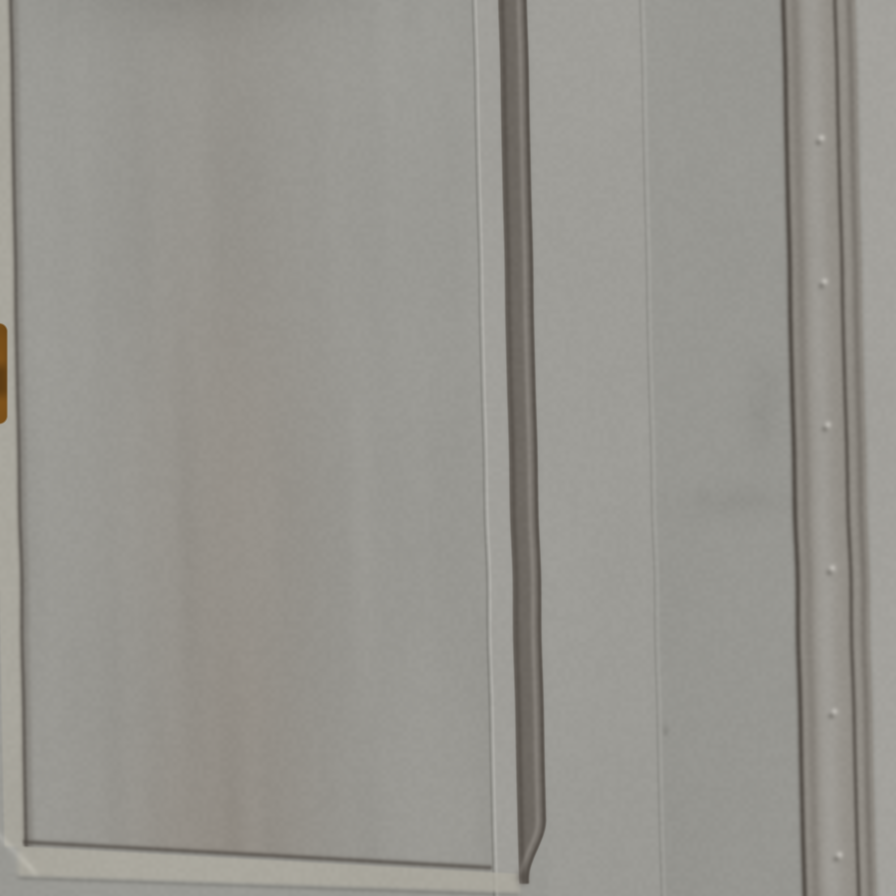
Reproduce this texture procedurally as a three.js fragment shader.

```glsl
// Weathered grey painted door: recessed panel, leaning grooves, rounded moulding and a brass edge.
varying vec2 vUv;

const vec3 PAINT = vec3(0.602, 0.600, 0.580);
const vec3 WORN = vec3(0.565, 0.545, 0.515);
const vec3 PALE = vec3(0.645, 0.638, 0.618);
const vec3 TRIM = vec3(0.680, 0.668, 0.625);
const vec3 GROOVE = vec3(0.425, 0.405, 0.380);
const vec3 SHADOW = vec3(0.300, 0.278, 0.255);
const vec3 BRASS = vec3(0.430, 0.280, 0.090);
const float LEAN = 0.0235;      // sideways drift of the uprights, top to bottom
const float LEFT_LEAN = 0.018;
const float SILL_SLOPE = -0.055;
const float SOFT = 0.0016;

float hash(vec2 p) {
  vec3 q = fract(vec3(p.xyx) * 0.1031);
  q += dot(q, q.yzx + 33.33);
  return fract((q.x + q.y) * q.z);
}

float noise(vec2 p) {
  vec2 i = floor(p), f = fract(p);
  f = f * f * (3.0 - 2.0 * f);
  return mix(mix(hash(i), hash(i + vec2(1.0, 0.0)), f.x),
             mix(hash(i + vec2(0.0, 1.0)), hash(i + 1.0), f.x), f.y);
}

float fbm(vec2 p) {
  float sum = 0.0, amp = 0.5;
  for (int i = 0; i < 4; i++) {
    sum += amp * noise(p);
    p = p * 2.03 + 7.1;
    amp *= 0.5;
  }
  return sum;
}

float rise(float x, float edge, float soft) {
  return smoothstep(edge - soft, edge + soft, x);
}

float band(float x, float a, float b, float soft) {
  return rise(x, a, soft) * (1.0 - rise(x, b, soft));
}

float ridge(float x, float center, float width) {
  float d = (x - center) / width;
  return exp(-d * d);
}

float blot(vec2 p, vec2 center, vec2 size) {
  vec2 d = (p - center) / size;
  return exp(-dot(d, d));
}

void main() {
  vec2 p = vUv;
  float drop = 1.0 - p.y;
  float wobble = 0.0014 * (noise(vec2(3.0, p.y * 14.0)) - 0.5);
  float u = p.x - LEAN * drop + wobble;
  float left = p.x - LEFT_LEAN * drop + wobble;
  float sill = p.y - 0.0600 - SILL_SLOPE * (p.x - 0.0286);

  // Flat paint with warm wear and vertical streaks
  float cloud = fbm(p * vec2(7.0, 4.0));
  float streak = noise(vec2(u * 46.0, p.y * 2.5));
  vec3 col = PAINT;
  float inPanel = band(u, 0.0, 0.529, SOFT) * rise(sill, 0.0, SOFT);
  float warm = ridge(p.x, 0.25, 0.11) * (0.35 + 0.5 * drop);
  col = mix(col, WORN, inPanel * clamp(warm * (0.5 + cloud) + 0.12 * drop, 0.0, 1.0));
  col += inPanel * 0.022 * (streak - 0.5);
  col -= inPanel * 0.05 * ridge(p.y, 1.02, 0.05) * ridge(p.x, 0.22, 0.16);
  col = mix(col, PALE, 0.45 * band(u, 0.590, 0.716, 0.006) * (1.0 - 0.55 * drop));
  col -= 0.012 * band(u, 0.716, 0.873, 0.002) * (0.5 + drop);

  // Panel border strip and faint seam
  col = mix(col, PALE, 0.55 * band(u, 0.530, 0.557, SOFT));
  col -= 0.055 * ridge(u, 0.5275, 0.0016);
  col += 0.045 * ridge(u, 0.5315, 0.0017);
  col -= 0.035 * ridge(u, 0.7145, 0.0018);
  col += 0.025 * ridge(u, 0.7185, 0.0022);

  // Left edge: trim and groove
  float aboveSill = rise(sill, -0.006, 0.003);
  float edge = left - 0.0125;
  float trimLeft = max(0.0, (drop - 0.50) * 0.020);
  col = mix(col, TRIM, 0.7 * band(p.x, trimLeft - 0.004, LEFT_LEAN * drop + 0.011, 0.002) * aboveSill);
  col = mix(col, SHADOW, 0.65 * ridge(edge, 0.0, 0.0032) * aboveSill);
  col = mix(col, GROOVE, 0.3 * ridge(edge, 0.005, 0.004) * aboveSill);

  // Lower sill: pale bevel below a dark crease
  float sillSpan = band(p.x, 0.020, 0.580, 0.006);
  float bevelFloor = 0.021 - 0.034 * (p.x - 0.08);
  float bevel = rise(p.y, bevelFloor, 0.004) * (1.0 - rise(sill, -0.005, 0.002));
  col = mix(col, TRIM, 0.8 * bevel * sillSpan);
  col -= 0.06 * ridge(p.y, bevelFloor - 0.003, 0.003) * sillSpan;
  col = mix(col, SHADOW, 0.62 * ridge(sill, 0.0, 0.0032) * band(p.x, 0.026, 0.549, 0.003));
  col += 0.06 * ridge(p.y + p.x, 0.066, 0.006) * (1.0 - rise(p.x, 0.04, 0.008));

  // Main groove, tapering at its foot
  float taper = 0.021 * (1.0 - smoothstep(0.018, 0.085, p.y));
  float grooveEnd = 0.588 - taper;
  float foot = rise(p.y, 0.014, 0.002);
  col = mix(col, GROOVE, foot * band(u, 0.5565, grooveEnd, SOFT));
  col = mix(col, SHADOW, 0.55 * foot * ridge(u, 0.5605, 0.0034));
  col += 0.085 * foot * ridge(u, 0.579 - taper, 0.0032);
  col = mix(col, SHADOW, 0.60 * foot * ridge(u, grooveEnd - 0.002, 0.0022));
  col = mix(col, SHADOW, 0.6 * blot(p, vec2(0.583, 0.021), vec2(0.006, 0.008)));

  // Rounded moulding on the right
  col = mix(col, WORN, 0.75 * band(u, 0.875, 0.956, 0.003));
  col = mix(col, PALE, 0.60 * ridge(u, 0.906, 0.012));
  col = mix(col, GROOVE, 0.40 * ridge(u, 0.887, 0.006));
  col = mix(col, SHADOW, 0.85 * ridge(u, 0.8745, 0.0034));
  col = mix(col, SHADOW, 0.65 * ridge(u, 0.9320 + 0.003 * drop, 0.0030));
  col = mix(col, GROOVE, 0.60 * ridge(u, 0.9480, 0.0045));
  col = mix(col, PALE, 0.85 * rise(u, 0.957, 0.004));
  for (int i = 0; i < 6; i++) {
    float y = 0.846 - 0.16 * float(i);
    vec2 chip = vec2(0.918 + LEAN * (1.0 - y) - 0.005 * hash(vec2(float(i), 2.0)), y);
    col += 0.13 * blot(p, chip, vec2(0.004)) - 0.10 * blot(p, chip - vec2(0.004, 0.005), vec2(0.004));
  }

  // Smudges, grain and the brass edge
  float smudge = blot(p, vec2(0.85, 0.55), vec2(0.018, 0.04)) + blot(p, vec2(0.81, 0.44), vec2(0.06, 0.018));
  col -= 0.055 * smudge * fbm(p * 32.0) + 0.05 * blot(p, vec2(0.743, 0.184), vec2(0.004, 0.006));
  col += 0.028 * (cloud - 0.47) + 0.016 * (noise(p * 210.0) - 0.5);
  vec2 q = abs(p - vec2(-0.010, 0.583)) - vec2(0.009, 0.047);
  float brass = length(max(q, 0.0)) - 0.009;
  col = mix(col, BRASS * (0.85 + 0.3 * noise(p * 60.0)), 1.0 - rise(brass, 0.0, SOFT));
  gl_FragColor = vec4(col, 1.0);
}
```
